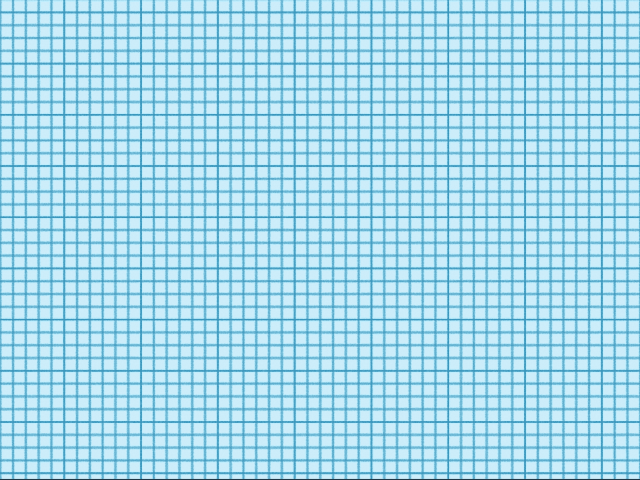
Write a WebGL 1 fragment shader that draws this pattern.

```glsl
precision highp float;
// Pale blue graph paper: a fine square grid of slightly ragged cyan ink lines.

uniform vec2 u_resolution;

#define COLUMNS 50.0
#define LINE_SHIFT vec2(0.02, -0.03)
#define SHARP_EVERY vec2(6.0, 4.0)
#define SHARP_PHASE vec2(5.0, 1.0)
#define SHARP_WIDTH 0.072
#define SOFT_WIDTH 0.088
#define GRAIN_SCALE 7.0
#define EDGE_HEIGHT 0.0024
#define PAPER vec3(0.80, 0.93, 0.98)
#define HALO vec3(0.75, 0.93, 0.99)
#define INK vec3(0.22, 0.59, 0.74)
#define EDGE_COLOR vec3(0.12, 0.22, 0.28)

vec2 hash2(vec2 p) {
  vec3 a = fract(p.xyx * vec3(0.1031, 0.1030, 0.0973));
  a += dot(a, a.yzx + 33.33);
  return fract((a.xx + a.yz) * a.zy);
}

// Distance to the nearest scattered point
float cellular(vec2 p) {
  vec2 cell = floor(p);
  float nearest = 2.0;
  for (int j = -1; j <= 1; j++) {
    for (int i = -1; i <= 1; i++) {
      vec2 neighbour = cell + vec2(float(i), float(j));
      nearest = min(nearest, length(neighbour + hash2(neighbour) - p));
    }
  }
  return nearest;
}

// 1 on the regularly spaced crisp lines, 0 on the others
vec2 crispLines(vec2 index) {
  vec2 turn = mod(index - SHARP_PHASE + 0.5, SHARP_EVERY);
  return 1.0 - step(1.0, turn);
}

void main() {
  // One unit is one grid square, counted from the upper left
  float pixel = COLUMNS / u_resolution.x;
  vec2 fromTop = vec2(gl_FragCoord.x, u_resolution.y - gl_FragCoord.y);
  vec2 grid = fromTop * pixel - LINE_SHIFT;
  vec2 index = floor(grid + 0.5);
  float grain = cellular(grid * GRAIN_SCALE + 40.0) - 0.5;

  // Width and strength vary from line to line
  vec2 crisp = crispLines(index);
  vec2 vary = vec2(hash2(vec2(index.x, 3.0)).x, hash2(vec2(7.0, index.y)).y) - 0.5;
  vec2 width = mix(vec2(SOFT_WIDTH), vec2(SHARP_WIDTH), crisp) - 0.02 * vary;
  vec2 strength = mix(vec2(0.66), vec2(0.92), crisp) + 0.16 * vary;
  strength.y *= mix(0.3, 1.0, step(0.5, index.y));

  // Ink with soft rough edges, darkest where lines cross
  vec2 dist = abs(grid - index) + 0.03 * grain * (1.0 - 0.6 * crisp);
  vec2 soften = max(mix(vec2(0.07), vec2(0.05), crisp), 0.5 * pixel);
  vec2 line = strength * (1.0 - smoothstep(width - soften, width + soften, dist));
  line *= 1.0 - 0.2 * grain;
  float ink = 1.0 - (1.0 - line.x) * (1.0 - line.y);

  // Paper, bright fringe around the lines, ink
  float fringe = 1.0 - smoothstep(0.15, 0.19, min(dist.x, dist.y));
  vec3 color = mix(PAPER, HALO, fringe) + 0.01 * grain;
  color = mix(color, INK, clamp(ink, 0.0, 1.0));

  // Dark sheet edge along the bottom
  float height = gl_FragCoord.y / u_resolution.y;
  float blur = 0.5 / u_resolution.y;
  float edge = 1.0 - smoothstep(EDGE_HEIGHT - blur, EDGE_HEIGHT + blur, height);
  gl_FragColor = vec4(mix(color, EDGE_COLOR, edge), 1.0);
}
```
